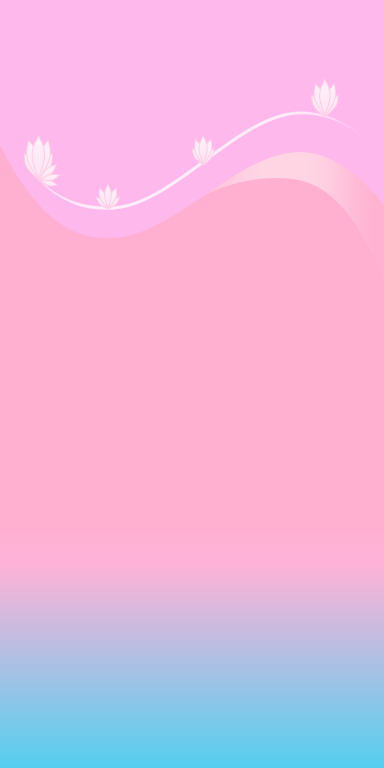
Write a WebGL 2 fragment shader that draws this background.

```glsl
#version 300 es
precision highp float;

uniform vec2 u_resolution;
out vec4 outColor;

// Height of an S-shaped wave: left slope, trough, crest, right slope
float wave(float x, vec2 trough, vec2 crest, float leftRise, float rightDrop) {
    float y = mix(trough.y, crest.y, smoothstep(trough.x, crest.x, x));
    y -= leftRise * pow(max(1.0 - x / trough.x, 0.0), 2.35);
    return y + rightDrop * pow(max((x - crest.x) / (1.0 - crest.x), 0.0), 2.0);
}

// Turns a height difference into a distance across the curve
float acrossCurve(float d, float pixel) {
    return d * pixel / max(length(vec2(dFdx(d), dFdy(d))), 1e-5);
}

float inside(float d, float pixel) {
    return clamp(0.5 - d / pixel, 0.0, 1.0);
}

// Pointed petal growing from the origin, with a thin pink rim
void paintPetal(inout vec3 color, vec2 p, float angle, float size, float pixel) {
    vec2 axis = vec2(sin(angle), -cos(angle));
    float along = dot(p, axis) / size;
    float side = abs(dot(p, vec2(-axis.y, axis.x)));
    float t = clamp(along, 0.0, 1.0);
    float halfWidth = 0.15 * size * sin(3.14159 * pow(t, 1.2));
    float d = max(side - halfWidth, (abs(along - 0.5) - 0.5) * size);
    vec3 fill = mix(vec3(1.0, 0.89, 0.95), vec3(1.0, 0.95, 0.98), t);
    float rim = 1.0 - smoothstep(0.0, 0.004, abs(d + 0.001));
    fill = mix(fill, vec3(1.0, 0.74, 0.87), 0.6 * rim);
    color = mix(color, fill, inside(d, pixel));
}

// Five petals fanned about the stem, outer ones first
void paintFlower(inout vec3 color, vec2 p, float size, float spread, float pixel) {
    for (int ring = 2; ring >= 0; ring--) {
        float r = float(ring);
        float petalSize = size * (1.0 - 0.08 * r * r);
        paintPetal(color, p, -r * spread, petalSize, pixel);
        if (ring > 0) paintPetal(color, p, r * spread, petalSize, pixel);
    }
}

void main() {
    // x runs 0 to 1, y runs 0 to 2 downwards
    vec2 p = gl_FragCoord.xy / u_resolution;
    p.y = 2.0 - 2.0 * p.y;
    float pixel = 1.0 / u_resolution.x;

    // Pink ground fading to blue
    vec3 color = mix(vec3(1.0, 0.685, 0.81), vec3(1.0, 0.70, 0.845), smoothstep(1.32, 1.47, p.y));
    color = mix(color, vec3(0.33, 0.81, 0.94), clamp((p.y - 1.47) / 0.53, 0.0, 1.0));

    // Pale fold below the crest
    float foldEdge = 0.464 + 0.044 * pow(max((0.716 - p.x) / 0.182, 0.0), 2.0)
        + 0.24 * pow(max((p.x - 0.716) / 0.273, 0.0), 2.6);
    float fold = inside(acrossCurve(p.y - foldEdge, pixel), pixel) * step(0.53, p.x);
    vec3 foldColor = mix(vec3(1.0, 0.76, 0.86), vec3(1.0, 0.83, 0.89), smoothstep(0.53, 0.68, p.x));
    foldColor = mix(foldColor, vec3(1.0, 0.70, 0.82), smoothstep(0.80, 0.99, p.x));
    color = mix(color, foldColor, fold);

    // Orchid sheet above the wave
    float sheetHeight = wave(p.x, vec2(0.286, 0.62), vec2(0.781, 0.396), 0.242, 0.138);
    float sheet = acrossCurve(p.y - sheetHeight, pixel);
    color = mix(color, vec3(1.0, 0.72, 0.925), inside(sheet, pixel));

    // Slender stem with fading ends
    float stemHeight = wave(p.x, vec2(0.283, 0.542), vec2(0.785, 0.294), 0.206, 0.11);
    float stem = abs(acrossCurve(p.y - stemHeight, pixel));
    float fade = smoothstep(0.09, 0.25, p.x) * (1.0 - smoothstep(0.70, 0.96, p.x));
    float stemMask = inside(stem - mix(0.002, 0.004, fade), pixel);
    float ends = smoothstep(0.09, 0.13, p.x) * (1.0 - smoothstep(0.82, 0.96, p.x));
    color = mix(color, vec3(1.0, 0.93, 0.98), stemMask * ends * mix(0.6, 1.0, fade));

    // Flowers: position, size, spread
    vec4 flowers[4] = vec4[4](
        vec4(0.100, 0.470, 0.118, 0.24), vec4(0.281, 0.546, 0.068, 0.37),
        vec4(0.529, 0.432, 0.080, 0.28), vec4(0.846, 0.306, 0.101, 0.27));
    for (int i = 0; i < 4; i++) {
        vec4 f = flowers[i];
        paintFlower(color, p - f.xy, f.z, f.w, pixel);
    }

    // Drooping petals of the largest flower
    for (int i = 0; i < 3; i++) {
        paintPetal(color, p - flowers[0].xy, 0.85 + 0.48 * float(i), 0.064 - 0.006 * float(i), pixel);
    }

    outColor = vec4(color, 1.0);
}
```
